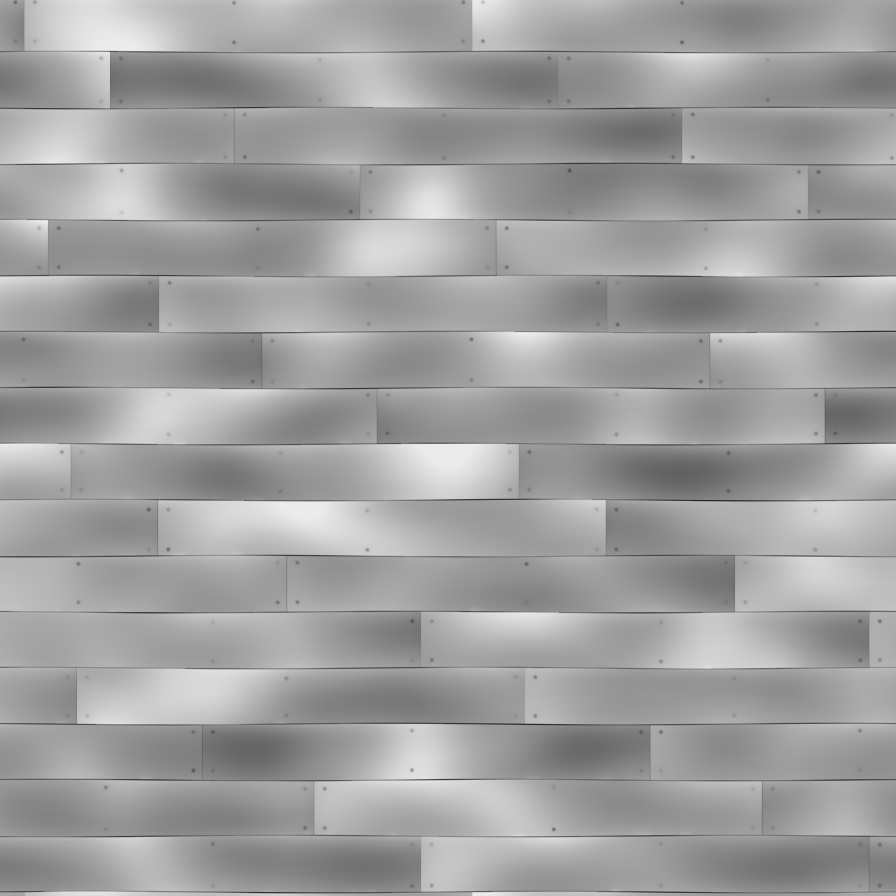
Write a WebGL 1 fragment shader that draws this texture.

```glsl
precision highp float;
// Brushed metal cladding: 16 courses of long riveted sheets, two per course, with staggered joints.
// Each sheet gets its own stretched gradient noise for soft reflections, a lit
// upper lip, faint brushing and worn rivets; thin bowed seams part the courses.

uniform vec2 u_resolution;

const float ROWS = 16.0;
const float COLUMNS = 2.0;
const float SEAM_SHIFT = 0.07;        // height of the lowest seam, in courses
const float STAGGER = 0.263;          // joint step per course, in sheets
const float STAGGER_JITTER = 0.10;
const float BASE_TONE = 0.596;
const float SHEET_VARIATION = 0.06;
const float REFLECTION = 0.25;
const float HIGHLIGHT = 0.20;
const vec2  REFLECTION_SCALE = vec2(2.7, 0.42);
const float DARK_EDGE_FADE = 0.5;     // how far dark reflections fade at the long edges
const float LIP_LIGHT = 0.12;
const float SEAM_HALF_WIDTH = 0.0007; // canvas units
const float JOINT_HALF_WIDTH = 0.0005;
const float SEAM_BOW = 0.014;         // in courses
const float RIVET_RADIUS = 0.0020;
const float RIVET_INSET = 0.0118;
const float BRUSHING = 0.004;
const float TAU = 6.2831853;

float hash(vec2 p) {
  vec3 q = fract(vec3(p.xyx) * 0.1031);
  q += dot(q, q.yzx + 33.33);
  return fract((q.x + q.y) * q.z);
}

float cornerSlope(vec2 cell, vec2 toPoint) {
  float angle = TAU * hash(cell);
  return dot(vec2(cos(angle), sin(angle)), toPoint);
}

float gradientNoise(vec2 p) {
  vec2 cell = floor(p);
  vec2 f = p - cell;
  vec2 w = f * f * f * (f * (f * 6.0 - 15.0) + 10.0);
  vec2 e = vec2(1.0, 0.0);
  float low = mix(cornerSlope(cell, f), cornerSlope(cell + e, f - e), w.x);
  float high = mix(cornerSlope(cell + e.yx, f - e.yx),
                   cornerSlope(cell + 1.0, f - 1.0), w.x);
  return mix(low, high, w.y) * 1.4;
}

// Coverage of a line, with edges softened over one pixel
float lineMask(float dist, float halfWidth, float pixel) {
  return clamp((halfWidth - dist) / pixel + 0.5, 0.0, 1.0)
       * min(1.0, 2.0 * halfWidth / pixel);
}

// Soft reflections and brushing of one sheet; p runs 0..1 over it
float sheetTone(vec2 p, vec2 id) {
  vec2 seed = vec2(hash(id + 3.7), hash(id + 19.1)) * 80.0;
  float broad = gradientNoise(p * REFLECTION_SCALE + seed);
  float detail = gradientNoise(p * REFLECTION_SCALE * 2.1 + seed + 41.3);
  float n = broad + 0.15 * detail;
  float middle = sin(0.5 * TAU * p.y);
  float dark = min(n, 0.0) * mix(1.0 - DARK_EDGE_FADE, 1.0, middle);
  float bright = max(n, 0.0);
  float tone = BASE_TONE + SHEET_VARIATION * (hash(id + 7.3) - 0.5);
  tone += REFLECTION * (dark + bright) + HIGHLIGHT * bright * bright;

  // Light gathers along the long edges, unevenly
  float lip = 0.7 + 0.9 * gradientNoise(vec2(p.x * 3.0, 0.5) + seed.yx);
  tone += LIP_LIGHT * lip * exp(-(1.0 - p.y) * 5.5);
  tone += 0.05 * (1.4 - lip) * exp(-p.y * 6.0);
  float glint = smoothstep(0.4, 0.75, gradientNoise(vec2(p.x * 18.0, 0.4) + seed));
  tone += 0.08 * glint * exp(-p.y * 22.0);

  // Fine brushing and slight grime at the short ends
  tone += BRUSHING * gradientNoise(p * vec2(7.0, 17.0) + seed);
  float ends = exp(-min(p.x, 1.0 - p.x) * 70.0);
  tone -= 0.03 * ends * hash(id + 11.9);
  return clamp(tone, 0.0, 0.92);
}

// Three pairs of rivets; returns the tone multiplier
float rivetShade(vec2 p, vec2 id, vec2 size, float pixel) {
  float shade = 1.0;
  float inset = RIVET_INSET / size.x;
  float middle = mix(0.468, 0.535, step(0.65, hash(vec2(id.y, 8.2))));
  for (int i = 0; i < 3; i++) {
    float column = float(i);
    float x = i == 0 ? inset : (i == 1 ? middle : 1.0 - inset * 0.85);
    for (int j = 0; j < 2; j++) {
      float side = float(j);
      float rise = mix(0.11, 0.19, hash(vec2(id.y, side + 27.0)));
      vec2 center = vec2(x, mix(rise, 1.0 - rise, side));
      float d = length((p - center) * size);
      float wear = hash(id * 5.0 + vec2(column, side) + 51.0);
      float soft = max(pixel, RIVET_RADIUS * 0.7);
      float head = 1.0 - smoothstep(RIVET_RADIUS - soft, RIVET_RADIUS + soft, d);
      float halo = exp(-d * d / (RIVET_RADIUS * RIVET_RADIUS * 5.0));
      shade *= 1.0 - mix(0.07, 0.36, wear * wear) * head - 0.025 * halo;
    }
  }
  return shade;
}

void main() {
  vec2 uv = gl_FragCoord.xy / u_resolution;
  float pixel = 1.0 / min(u_resolution.x, u_resolution.y);

  // Courses, with each seam bowed a little
  float v = uv.y * ROWS - SEAM_SHIFT;
  float seam = mod(floor(v + 0.5), ROWS);
  v += SEAM_BOW * sin(TAU * (uv.x * COLUMNS + hash(vec2(seam, 4.0))));
  float row = mod(floor(v), ROWS);

  // Staggered sheets within the course
  float course = ROWS - 1.0 - row;
  float offset = 0.03 + STAGGER * course + STAGGER_JITTER * (hash(vec2(row, 13.0)) - 0.5);
  float u = uv.x * COLUMNS - offset;
  vec2 id = vec2(mod(floor(u), COLUMNS), row);
  vec2 p = fract(vec2(u, v));
  vec2 size = 1.0 / vec2(COLUMNS, ROWS);

  float tone = sheetTone(p, id) * rivetShade(p, id, size, pixel);

  // Joints and seams of uneven darkness
  vec2 edge = min(p, 1.0 - p) * size;
  float jointDark = mix(0.02, 0.24, hash(vec2(mod(floor(u + 0.5), COLUMNS), row + 31.0)));
  tone *= 1.0 - jointDark * lineMask(edge.x, JOINT_HALF_WIDTH, pixel);
  float gap = gradientNoise(vec2(uv.x * 9.0, seam * 3.7 + 0.5));
  float seamDark = clamp(0.40 + 0.5 * gap, 0.22, 0.75);
  tone *= 1.0 - seamDark * lineMask(edge.y, SEAM_HALF_WIDTH, pixel);

  gl_FragColor = vec4(vec3(tone), 1.0);
}
```
